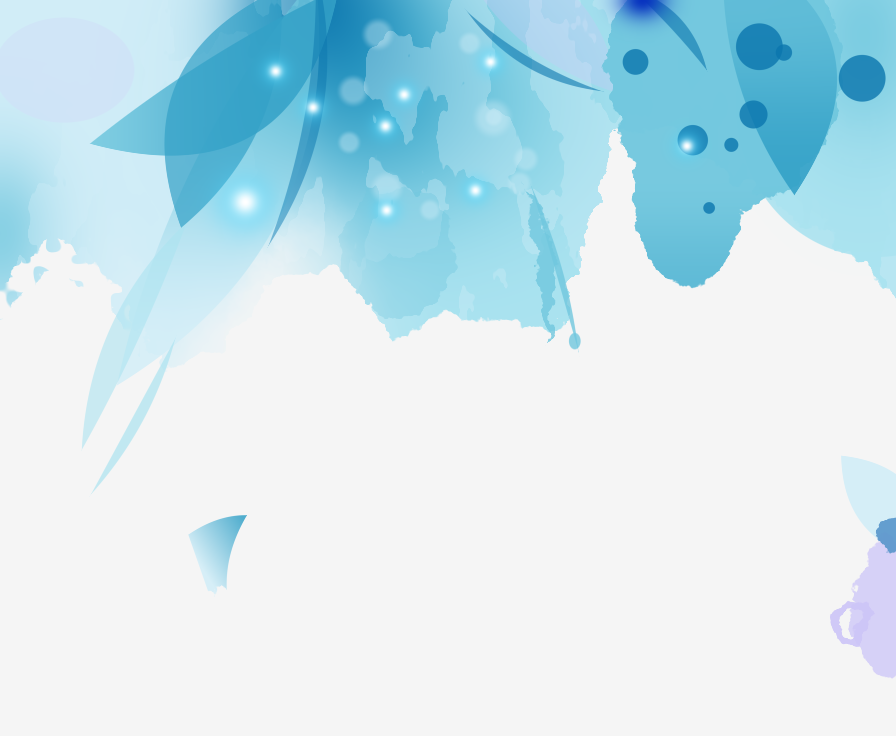
Reproduce this background procedurally as a Shadertoy shader.

```glsl
// Watercolour petals and splashes hanging from the top of a pale sheet.
// Petals are bent blades, stains are noise-warped ellipses, lights are glows.
// Space: 6.3 units tall, y measured down from the top.
const vec3 PAPER = vec3(.961);
const vec3 MIST = vec3(.82, .93, .97);
const vec3 AQUA = vec3(.67, .89, .94);
const vec3 SEA = vec3(.44, .78, .87);
const vec3 TEAL = vec3(.2, .63, .78);
const vec3 DEEP = vec3(.04, .46, .68);
const vec3 LILAC = vec3(.8, .77, .97);
const float HEIGHT = 6.3;

// Depth of the wash at even steps across the sheet
const float HEM[17] = float[](2.45, 2., 2.4, 3.2, 2.95, 2.35, 2.3, 2.88, 2.7,
  2.75, 2.82, 1.1, 1.1, 1.5, 1.8, 2.1, 2.55);
// Ink drops: centre and radius
const vec3 DROPS[8] = vec3[](vec3(7.38, .67, .2), vec3(6.45, .98, .12),
  vec3(5.93, 1.2, .13), vec3(6.5, .4, .2), vec3(5.44, .53, .11),
  vec3(6.71, .45, .07), vec3(6.26, 1.24, .06), vec3(6.07, 1.78, .05));
const vec2 SPARKS[8] = vec2[](vec2(2.36, .61), vec2(2.68, .92), vec2(3.46, .81),
  vec2(3.3, 1.08), vec2(3.31, 1.8), vec2(4.07, 1.63), vec2(4.2, .53), vec2(5.88, 1.25));

float hash(vec2 p) { return fract(sin(dot(p, vec2(127.1, 311.7))) * 43758.5); }

float noise(vec2 p) {
  vec2 i = floor(p), f = fract(p);
  f = f * f * (3. - 2. * f);
  return mix(mix(hash(i), hash(i + vec2(1, 0)), f.x),
             mix(hash(i + vec2(0, 1)), hash(i + 1.), f.x), f.y);
}

float fbm(vec2 p) {
  float sum = 0., amp = .5;
  for (int i = 0; i < 4; i++) { sum += amp * noise(p); p = p * 2.1 + 7.; amp *= .5; }
  return sum;
}

// Shapes take centre in xy and radii in zw
float ellipse(vec2 p, vec4 e) { return (length((p - e.xy) / e.zw) - 1.) * min(e.z, e.w); }

float glow(vec2 p, vec4 e) { vec2 q = (p - e.xy) / e.zw; return exp(-dot(q, q)); }

// Blade from ends.xy to ends.zw; width and bend are fractions of its length
float petal(vec2 p, vec4 ends, float width, float bend) {
  vec2 dir = ends.zw - ends.xy;
  float len = length(dir);
  dir /= len;
  p = (p - ends.xy) / len;
  float t = dot(p, dir), arch = 4. * t * (1. - t);
  return (abs(dot(p, vec2(-dir.y, dir.x)) - bend * arch) - width * arch) * len;
}

// Lays ink wherever the distance d is negative, with a smooth edge
void lay(inout vec3 col, vec3 ink, float d, float alpha) {
  float px = .7 * HEIGHT / iResolution.y;
  col = mix(col, ink, alpha * (1. - smoothstep(-px, px, d)));
}

void wash(inout vec3 col, vec2 p, vec2 rough) {
  float s = clamp(rough.x / .48, 0., 15.99);
  int i = int(s);
  float d = (rough.y - mix(HEM[i], HEM[i + 1], fract(s))) * .6;
  if (p.x < 1.2) d = min(d, max(.1 * (.6 - noise(p * 9.)), d - .15)); // flecks
  vec3 ink = mix(MIST, AQUA, smoothstep(2., 4.2, p.x + .5 * fbm(p * 2.)));
  ink = mix(ink, SEA, .75 * glow(p, vec4(0, 2, .5, .7)));
  ink = mix(ink, SEA, glow(p, vec4(3.6, .9, 1.3, 1)));
  ink = mix(ink, TEAL, glow(p, vec4(3.1, .5, .8, 1)));
  ink = mix(ink, DEEP, .9 * glow(p, vec4(2.7, 0, .6, .7)));
  // Crisp overlapping stains
  lay(ink, MIST, .5 - fbm(p * vec2(3, 1.6)), .35);
  lay(ink, SEA, ellipse(rough, vec4(3.4, 2.15, .5, .55)), .4);
  float fade = smoothstep(-.5, 0., d) * glow(p, vec4(2.1, p.y, .8, 1));
  lay(col, ink, d, 1. - .85 * fade);
}

void leaves(inout vec3 col, vec2 p) {
  lay(col, mix(MIST, LILAC, .3), ellipse(p, vec4(.55, .6, .6, .45)), .7);
  vec3 veil = mix(SEA, MIST, smoothstep(.6, 2.9, p.y));
  lay(col, veil, petal(p, vec4(2.7, -.2, 1, 3.3), .11, -.05), .8);
  lay(col, AQUA, petal(p, vec4(1.6, 1.9, .7, 3.85), .06, .04), .6);
  lay(col, AQUA, petal(p, vec4(1.5, 2.9, .78, 4.23), .03, -.03), .7);
  vec3 blade = mix(SEA, TEAL, smoothstep(.7, 2.3, p.x));
  lay(col, blade, petal(p, vec4(2.9, -.1, .77, 1.23), .15, -.12), .85);
  lay(col, TEAL, petal(p, vec4(2.4, -.1, 1.55, 1.95), .18, .05), .7);
  lay(col, DEEP, petal(p, vec4(2.7, -.3, 2.3, 2.1), .03, -.08), .5);
  lay(col, LILAC, petal(p, vec4(3.9, -.4, 5.3, .8), .16, -.05), .3);
  lay(col, DEEP, petal(p, vec4(4, .1, 5.15, .78), .03, .08), .6);
}

void splash(inout vec3 col, vec2 p, vec2 rough) {
  lay(col, AQUA, ellipse(p, vec4(7.5, .9, 1.2, 1.3)), .9);
  float body = min(ellipse(rough, vec4(5.9, 1.55, .47, .9)),
                   ellipse(rough, vec4(6.2, .6, 1, 1.2)));
  lay(col, mix(SEA, TEAL, .4 * smoothstep(1.5, 2.5, p.y)), body, .95);
  col = mix(col, SEA, .8 * glow(p, vec4(7.4, .3, .6, .9)));
  float shade = .3 + .6 * smoothstep(0., 1.5, p.y);
  lay(col, TEAL, petal(p, vec4(6.2, -.5, 6.8, 1.67), .19, -.1), shade);
  lay(col, DEEP, petal(p, vec4(5.4, -.1, 6.05, .6), .06, -.08), .6);
  col = mix(col, vec3(.03, .2, .75), glow(p, vec4(5.5, 0, .2, .16)));
  for (int i = 0; i < 8; i++) lay(col, DEEP, ellipse(p, DROPS[i].xyzz), .8);
}

// Drips, the loose fin and the stains on the right margin
void scraps(inout vec3 col, vec2 p, vec2 rough) {
  lay(col, SEA, petal(rough, vec4(4.5, 1.6, 4.7, 2.95), .05, -.06), .8);
  lay(col, SEA, petal(p, vec4(4.55, 1.6, 4.95, 3), .02, -.02), .8);
  lay(col, SEA, ellipse(p, vec4(4.92, 2.92, .05, .07)), .8);
  float right = 1.94 + .5 * pow(max(5. - p.y, 0.), 2.);
  float top = 4.41 + .7 * pow(max(2.1 - p.x, 0.), 2.);
  float left = 1.62 + .35 * (p.y - 4.6);
  float fin = max(max(top - p.y, rough.y - 5.05), max(left - p.x, p.x - right));
  lay(col, mix(MIST, TEAL, clamp(p.x * 1.6 - p.y + 2.1, 0., 1.)), fin, .85);
  lay(col, MIST, petal(p, vec4(7.2, 3.9, 7.95, 4.8), .22, -.02), .9);
  lay(col, LILAC, ellipse(rough, vec4(7.6, 5.2, .28, .6)), .75);
  lay(col, LILAC, abs(ellipse(rough, vec4(7.3, 5.33, .11, .17))) - .035, .9);
  lay(col, mix(DEEP, LILAC, .4), ellipse(rough, vec4(7.66, 4.56, .13, .17)), .9);
}

void spark(inout vec3 col, vec2 p, vec2 c, float r) {
  col = mix(col, vec3(.3, .85, 1), .6 * glow(p, vec4(c, r, r)));
  col = mix(col, vec3(1), glow(p, vec4(c, vec2(r * .45))));
}

void mainImage(out vec4 fragColor, in vec2 fragCoord) {
  vec2 p = vec2(fragCoord.x, iResolution.y - fragCoord.y) * HEIGHT / iResolution.y;
  vec2 rough = p + .2 * (vec2(fbm(p * 7.), fbm(p * 7. + 40.)) - .47);
  vec3 col = PAPER;
  wash(col, p, rough);
  leaves(col, p);
  splash(col, p, rough);
  scraps(col, p, rough);
  // Soft scattered discs, then sparkles
  for (int i = 0; i < 10; i++) {
    vec2 seed = vec2(i, 3), c = vec2(2.8, .2) + vec2(2.2, 1.6) * vec2(hash(seed), hash(seed + 5.));
    float r = mix(.07, .2, hash(seed + 9.));
    col = mix(col, MIST, .4 * smoothstep(r, r * .5, length(p - c)));
  }
  for (int i = 0; i < 8; i++) spark(col, p, SPARKS[i], .11);
  spark(col, p, vec2(2.1, 1.73), .24);
  fragColor = vec4(col, 1);
}
```
